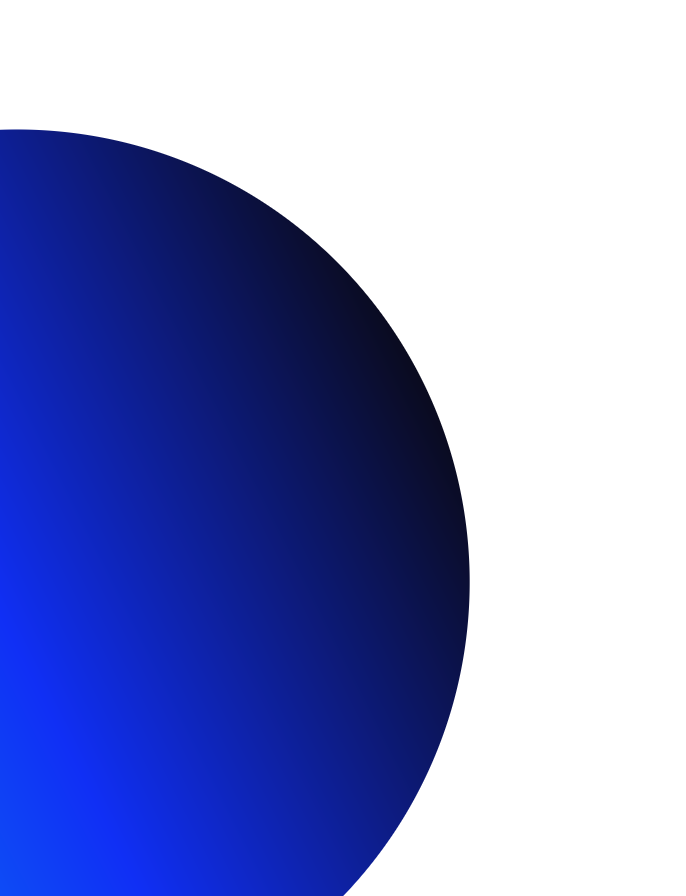
Write a Shadertoy shader that draws this background.

```glsl
// A large blue disc, cut by the left and bottom edges of a white canvas.
// A signed distance gives its smooth rim; a linear three-stop gradient,
// tilted towards the upper right, fades it from azure to near-black navy.

#define DISC_CENTER vec2(0.0190, 0.3503)  // in canvas heights
#define DISC_RADIUS 0.5052
#define GRADIENT_ANGLE 0.468              // radians above the x axis
#define MID_STOP 0.532                    // 0 = dark rim, 1 = opposite rim
#define PAPER vec3(1.0)
#define NAVY vec3(0.040, 0.042, 0.120)
#define BLUE vec3(0.062, 0.185, 0.960)
#define AZURE vec3(0.040, 0.550, 0.970)

// Colour along the gradient, from the dark rim to the far rim
vec3 discGradient(float t) {
    vec3 shade = mix(NAVY, BLUE, clamp(t / MID_STOP, 0.0, 1.0));
    return mix(shade, AZURE, clamp((t - MID_STOP) / (1.0 - MID_STOP), 0.0, 1.0));
}

void mainImage(out vec4 fragColor, in vec2 fragCoord) {
    float pixel = 1.0 / iResolution.y;
    vec2 fromCenter = fragCoord * pixel - DISC_CENTER;

    // Position across the disc along the gradient axis
    vec2 axis = vec2(cos(GRADIENT_ANGLE), sin(GRADIENT_ANGLE));
    float t = 0.5 - 0.5 * dot(fromCenter, axis) / DISC_RADIUS;

    // Anti-aliased coverage of the disc
    float distanceToRim = length(fromCenter) - DISC_RADIUS;
    float coverage = clamp(0.5 - distanceToRim / pixel, 0.0, 1.0);

    fragColor = vec4(mix(PAPER, discGradient(t), coverage), 1.0);
}
```
